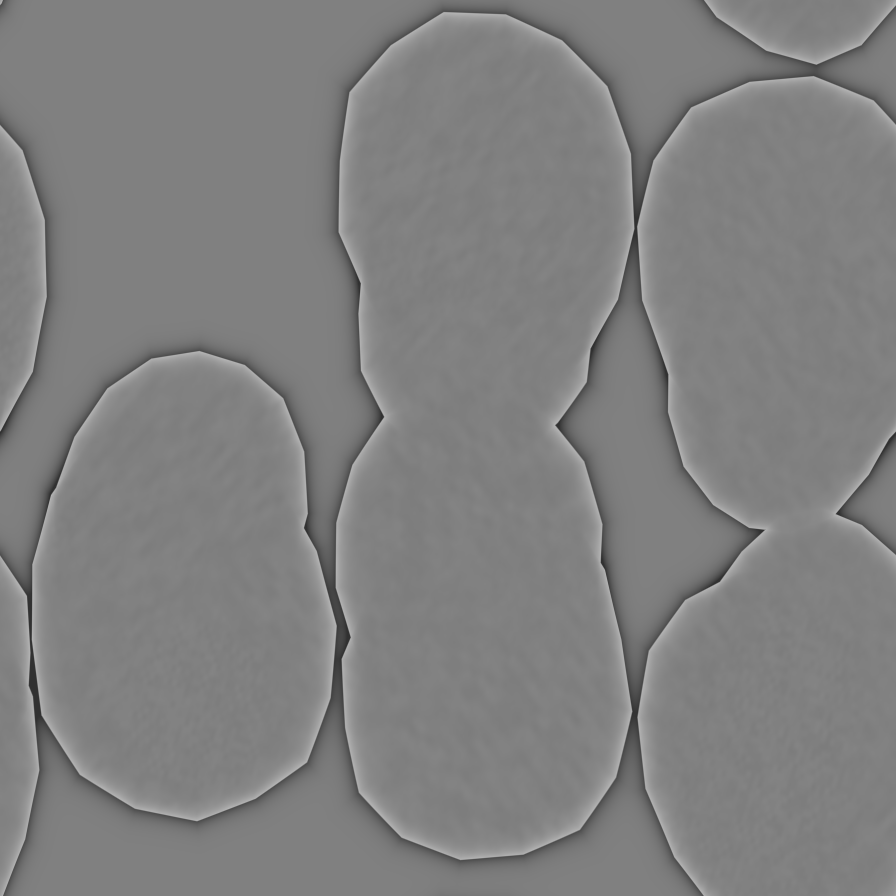
This texture map is drawn by a three.js fragment shader. Its source:

```glsl
// Curvature map of large rounded stones: light rims inside, dark creases outside, faint grain on top.
varying vec2 vUv;

const float TAU = 6.2831853;

// Layout, in canvas units
const vec2 GRID = vec2(3.0, 2.0);          // columns and rows of stones, tiling
const vec2 EMPTY_CELL = vec2(0.0, 1.0);    // cell left open as a wide gap
const vec2 LAYOUT_SHIFT = vec2(0.035, 0.0);
const vec2 JITTER = vec2(0.05, 0.06);
const vec2 STONE_RADIUS = vec2(0.163, 0.222);
const float SIZE_VARIATION = 0.16;
const float LOBE_SCALE = 0.84;             // second lobe fused to each stone
const vec2 LOBE_OFFSET = vec2(0.07, 0.105);
const float FACETS = 17.0;
const float ROUGHNESS = 0.055;

// Shading
const float BASE_GRAY = 0.502;
const float RIM_LIGHT = 0.205;
const float RIM_WIDTH = 0.0085;
const float CREASE_DARK = 0.22;
const float CREASE_WIDTH = 0.0078;
const float EDGE_SOFTNESS = 0.0009;
const float GRAIN_STRENGTH = 0.034;

float hash(vec2 p) {
  vec3 q = fract(p.xyx * 0.1031);
  q += dot(q, q.yzx + 33.33);
  return fract((q.x + q.y) * q.z);
}

float noise(vec2 p) {
  vec2 i = floor(p);
  vec2 f = fract(p);
  f = f * f * (3.0 - 2.0 * f);
  float low = mix(hash(i), hash(i + vec2(1.0, 0.0)), f.x);
  float high = mix(hash(i + vec2(0.0, 1.0)), hash(i + 1.0), f.x);
  return mix(low, high, f.y);
}

vec2 rotate(vec2 p, float angle) {
  float c = cos(angle);
  float s = sin(angle);
  return vec2(c * p.x - s * p.y, s * p.x + c * p.y);
}

// Outline radius of a unit polygon with slightly uneven corners
float facetedRadius(float angle, float seed) {
  float s = (angle / TAU + 0.5) * FACETS;
  float corner = floor(s);
  float f = s - corner;
  float a = hash(vec2(mod(corner, FACETS), seed));
  float b = hash(vec2(mod(corner + 1.0, FACETS), seed));
  float chord = cos(0.5 * TAU / FACETS) / cos((f - 0.5) * TAU / FACETS);
  return chord * (1.0 + ROUGHNESS * (mix(a, b, f) - 0.5));
}

// Approximate signed distance to a tapered, faceted oval
float stoneDistance(vec2 p, vec2 radius, float tilt, float taper, float seed) {
  p = rotate(p, tilt);
  p.x *= 1.0 + taper * clamp(p.y / radius.y, -1.2, 1.2);
  vec2 q = p / radius + 0.00001;
  float k = length(q) / facetedRadius(atan(q.y, q.x), seed);
  float slope = max(length(q / radius), 0.001);
  return k * (k - 1.0) / slope;
}

// Streaks in changing directions with patches of finer grain
float grain(vec2 p) {
  float along = noise(rotate(p, 0.7) * vec2(105.0, 50.0));
  float across = noise(rotate(p, -0.6) * vec2(95.0, 55.0) + 17.0);
  float fine = noise(rotate(p, 0.3) * vec2(190.0, 130.0) + 41.0);
  float direction = smoothstep(0.3, 0.7, noise(p * 6.0 + 5.0));
  float patches = smoothstep(0.55, 0.85, noise(p * 4.5 + 23.0));
  return mix(mix(along, across, direction), fine, 0.2 + 0.5 * patches) - 0.5;
}

void main() {
  vec2 p = vUv - LAYOUT_SHIFT;
  float nearest = 1.0;
  float depth = 0.0;      // summed depth, so rims fade where stones fuse
  float crease = 0.0;     // summed falloff, so narrow notches get darker

  for (int i = -1; i <= 1; i++) {
    float column = floor(p.x * GRID.x) + float(i);
    float wrapped = mod(column, GRID.x);
    float shift = 0.05 - 0.06 * wrapped;
    for (int j = -1; j <= 1; j++) {
      float row = floor((p.y - shift) * GRID.y) + float(j);
      vec2 cell = vec2(wrapped, mod(row, GRID.y));
      if (distance(cell, EMPTY_CELL) < 0.5) continue;
      vec2 random = vec2(hash(cell + 3.0), hash(cell + 11.0)) - 0.5;
      vec2 center = (vec2(column, row) + 0.5) / GRID + vec2(0.0, shift) + random * JITTER;
      float side = hash(cell + 29.0) < 0.5 ? -1.0 : 1.0;
      for (int k = 0; k < 2; k++) {
        float lobe = float(k);
        vec2 key = cell + 47.0 + 13.0 * lobe;
        vec2 offset = lobe * LOBE_OFFSET * vec2(hash(key) - 0.5, side);
        float size = mix(1.0, LOBE_SCALE, lobe) * (1.0 + SIZE_VARIATION * (hash(key + 5.0) - 0.4));
        float tilt = 0.6 * (hash(key + 7.0) - 0.5);
        float taper = 0.36 * (hash(key + 9.0) - 0.5);
        float seed = cell.x + 5.0 * cell.y + 19.0 * lobe;
        float d = stoneDistance(p - center - offset, STONE_RADIUS * size, tilt, taper, seed);
        nearest = min(nearest, d);
        depth += max(-d, 0.0);
        crease += exp(-max(d, 0.0) / CREASE_WIDTH);
      }
    }
  }

  float inside = BASE_GRAY + RIM_LIGHT * exp(-depth / RIM_WIDTH) + GRAIN_STRENGTH * grain(vUv);
  float outside = BASE_GRAY - CREASE_DARK * min(crease, 1.4);
  float gray = mix(inside, outside, smoothstep(-EDGE_SOFTNESS, EDGE_SOFTNESS, nearest));
  gl_FragColor = vec4(vec3(gray), 1.0);
}
```
